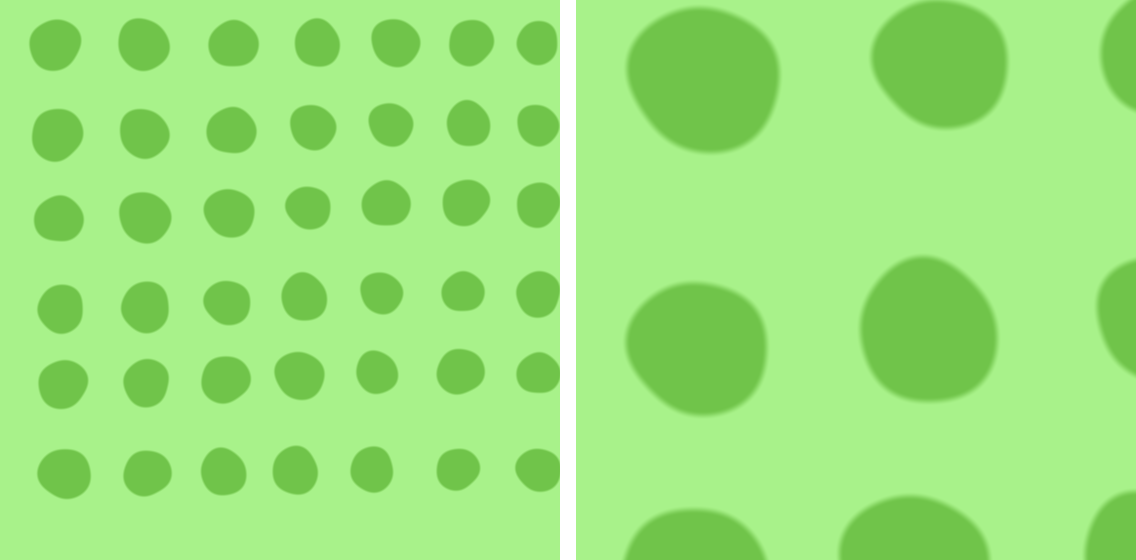
Left, the full canvas; right, a detail of the centre.
Write a WebGL 1 fragment shader that draws this pattern.

```glsl
precision highp float;
// Hand-painted green dots, seven across and six down, on a pale green ground.
// Curved row and column formulas place a loose grid; each dot is a circle whose
// radius is bent by layered sines with hashed phases, then softly edged.

uniform vec2 u_resolution;

const float TAU = 6.28318;

float hash(vec2 cell) {
    return fract(sin(dot(cell, vec2(12.99, 78.23))) * 4375.85);
}

// Dot centre for a column and row, with rows counted from the top.
vec2 dotCentre(float col, float row) {
    // Columns tighten to the right and lean by differing amounts.
    float lean = 0.0061 * cos(0.87 * col) - 0.0026;
    float x = 0.107 + 0.1536 * col - 0.00202 * col * col
            + 0.0013 * col * sin(1.6 * col - 0.9)
            + (row - 2.5) * lean;

    // Rows are unevenly spaced and bow upward, most of all in the middle.
    float bow = 0.002 + 0.0137 * sin(0.6 * row);
    float y = 0.078 + 0.151 * row - 0.0018 * row * cos(0.5 * TAU * row)
            + bow * cos(0.65 * col);
    return vec2(x, 1.0 - y);
}

// Approximate signed distance to one uneven dot.
float blobDistance(vec2 offset, vec2 cell) {
    float angle = atan(offset.y, offset.x);
    float phase = TAU * hash(cell + 3.1);
    float wobble = 0.042 * sin(2.0 * angle + phase)
                 + 0.027 * sin(3.0 * angle + 2.3 * phase)
                 + 0.011 * sin(5.0 * angle + 4.7 * phase);
    float radius = 0.0448 - 0.0011 * cell.x + 0.006 * (hash(cell + 0.7) - 0.5);
    return length(offset) - radius * (1.0 + wobble);
}

void main() {
    vec2 p = gl_FragCoord.xy / u_resolution;

    // Nearest dot edge over the whole grid.
    float dist = 1.0;
    for (int row = 0; row < 6; row++) {
        for (int col = 0; col < 7; col++) {
            vec2 cell = vec2(float(col), float(row));
            dist = min(dist, blobDistance(p - dotCentre(cell.x, cell.y), cell));
        }
    }

    // Soft brush edge, never thinner than a pixel.
    float softness = max(0.0027, 0.75 / min(u_resolution.x, u_resolution.y));
    float paint = 1.0 - smoothstep(-softness, softness, dist);

    vec3 ground = vec3(0.66, 0.95, 0.54);
    vec3 leaf = vec3(0.44, 0.77, 0.29);
    gl_FragColor = vec4(mix(ground, leaf, paint), 1.0);
}
```
